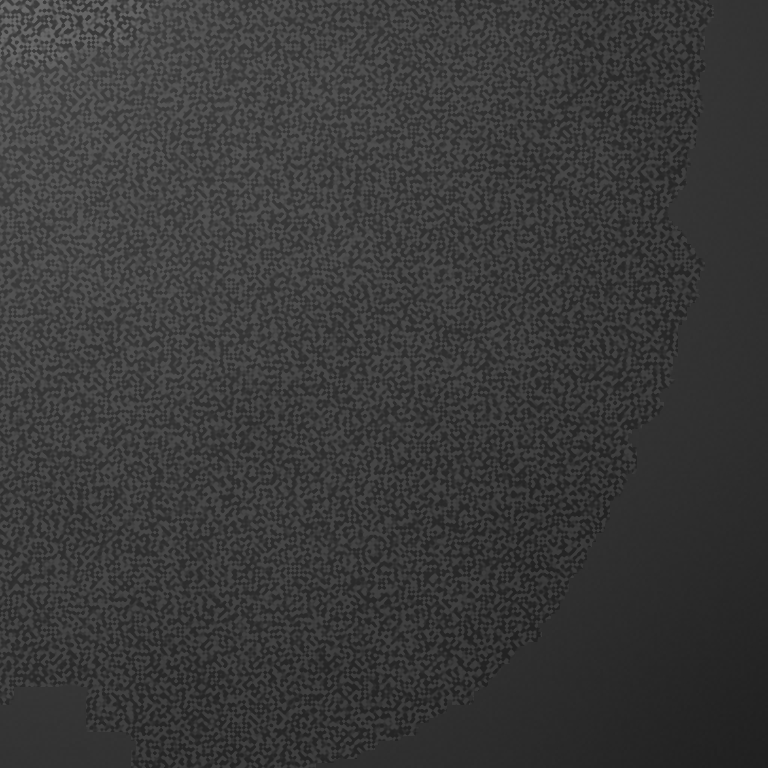
Give the GLSL for this background, as a three.js fragment shader.

```glsl
// Charcoal gradient lit from the upper left, with a large ragged disc of fine grain.
varying vec2 vUv;

const vec2 LIGHT_POS = vec2(0.0, 1.0);
const float LIGHT_TONE = 0.318;
const float LIGHT_FALLOFF = 0.121;
const float CORNER_SHADE = 0.022;

const vec2 DISC_CENTER = vec2(0.2, 0.7);
const float DISC_RADIUS = 0.695;
const float EDGE_BLOCKS = 170.0;
const float EDGE_ROUGHNESS = 0.018;
const float EDGE_SOFTNESS = 0.0015;

const float GRAIN_CELLS = 256.0;
const float GRAIN_CONTRAST = 0.1;
const float CORNER_CONTRAST = 0.075;
const float CORNER_LIFT = 0.012;
const vec2 CORNER_SIZE = vec2(0.24, 0.105);
const float MOTTLE = 0.016;
const float FINE_DUST = 0.006;

float hash(vec2 p) {
  vec3 q = fract(vec3(p.xyx) * 0.1031);
  q += dot(q, q.yzx + 33.33);
  return fract((q.x + q.y) * q.z);
}

float valueNoise(vec2 p) {
  vec2 cell = floor(p);
  vec2 f = fract(p);
  f = f * f * (3.0 - 2.0 * f);
  float low = mix(hash(cell), hash(cell + vec2(1.0, 0.0)), f.x);
  float high = mix(hash(cell + vec2(0.0, 1.0)), hash(cell + vec2(1.0)), f.x);
  return mix(low, high, f.y);
}

// Hash with its neighbours' average removed, so that clumps break into threads
float sharpHash(vec2 c) {
  vec2 e = vec2(1.0, 0.0);
  float around = hash(c + e.xy) + hash(c - e.xy) + hash(c + e.yx) + hash(c - e.yx);
  return hash(c) - 0.5 - 0.7 * (0.25 * around - 0.5);
}

// Fine threaded grain on a turned lattice, from -0.5 to 0.5
float threadGrain(vec2 p) {
  vec2 turned = vec2(p.x - p.y, p.x + p.y) * 0.7071 + 400.0;
  vec2 cell = floor(turned);
  vec2 f = fract(turned);
  f = f * f * (3.0 - 2.0 * f);
  float low = mix(sharpHash(cell), sharpHash(cell + vec2(1.0, 0.0)), f.x);
  float high = mix(sharpHash(cell + vec2(0.0, 1.0)), sharpHash(cell + vec2(1.0)), f.x);
  return smoothstep(-0.22, 0.22, mix(low, high, f.y)) - 0.5;
}

float bump(float x, float center, float width) {
  float t = (x - center) / width;
  return exp(-t * t);
}

float boxDistance(vec2 p, vec2 center, vec2 halfSize) {
  vec2 d = abs(p - center) - halfSize;
  return length(max(d, 0.0)) + min(max(d.x, d.y), 0.0);
}

// Outline of the grained disc, with its notches and bulges by angle
float discRadius(float angle) {
  float rise = max(angle, 0.0);
  float radius = DISC_RADIUS + 0.6 * rise * rise;
  radius += 0.038 * (1.0 - smoothstep(-0.95, -0.5, angle));
  radius -= 0.026 * bump(angle, 0.03, 0.045);
  radius += 0.024 * bump(angle, -0.085, 0.07);
  radius += 0.006 * bump(angle, -0.27, 0.08);
  radius -= 0.02 * bump(angle, -0.40, 0.03);
  return radius;
}

float grainMask(vec2 p) {
  vec2 block = (floor(p * EDGE_BLOCKS) + 0.5) / EDGE_BLOCKS;
  vec2 q = mix(p, block, 0.6);
  float ragged = (valueNoise(block * 70.0) - 0.5) * EDGE_ROUGHNESS;
  vec2 ray = q - DISC_CENTER;
  float disc = length(ray) - discRadius(atan(ray.y, ray.x)) + ragged;

  // Smooth stepped bay at the lower left
  float bay = boxDistance(q, vec2(0.065, 0.03), vec2(0.05, 0.077));
  bay = min(bay, boxDistance(q, vec2(0.05, 0.0), vec2(0.124, 0.047)));
  bay = min(bay, boxDistance(q, vec2(0.0), vec2(0.03, 0.084)));
  float edge = max(disc, -bay - ragged * 0.5);
  return 1.0 - smoothstep(-EDGE_SOFTNESS, EDGE_SOFTNESS, edge);
}

void main() {
  vec2 p = vUv;

  // Base light, falling away to the lower right
  float tone = LIGHT_TONE - LIGHT_FALLOFF * distance(p, LIGHT_POS);
  tone -= CORNER_SHADE * smoothstep(0.5, 0.0, distance(p, vec2(1.0, 0.0)));
  tone += FINE_DUST * (hash(floor(p * GRAIN_CELLS) + 91.0) - 0.5);

  // Fine grain with soft, cloudy patches
  float grain = threadGrain(p * GRAIN_CELLS);
  float cloud = valueNoise(p * 9.0 + 17.0) + 0.5 * valueNoise(p * 23.0) - 0.75;

  // Stronger grain in the lit corner
  float reach = length((p - LIGHT_POS) / CORNER_SIZE);
  reach += 0.4 * (valueNoise(p * 40.0) - 0.5);
  float corner = 1.0 - smoothstep(0.65, 1.0, reach);
  float contrast = GRAIN_CONTRAST + CORNER_CONTRAST * corner;

  tone += grainMask(p) * (grain * contrast + cloud * MOTTLE + corner * CORNER_LIFT);
  gl_FragColor = vec4(vec3(tone), 1.0);
}
```
